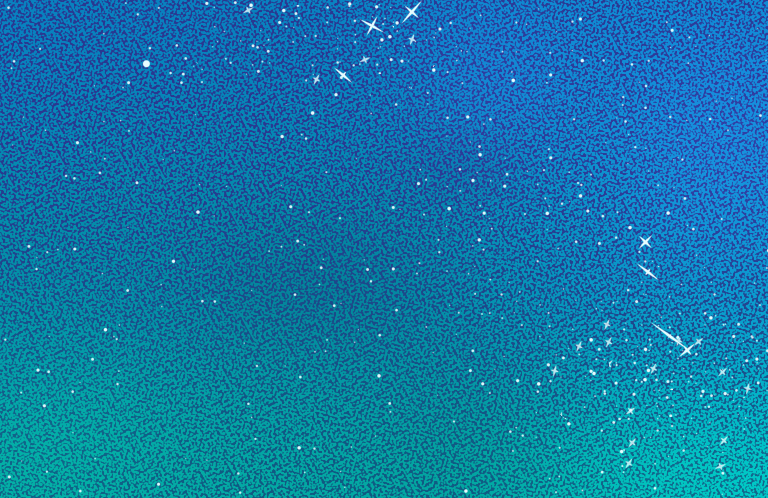
A WebGL 1 fragment shader for this background:

```glsl
precision highp float;
// A teal to blue night sky covered by a fine labyrinth grain, with drifts of stars.
// Thresholded gradient noise mixes a light and a dark gradient; hashed grids
// scatter round stars and small sparkles, denser inside soft elliptical clusters.

uniform vec2 u_resolution;

#define GRAIN_SCALE 182.0
#define GRAIN_SOFTNESS 0.20
#define GRAIN_BIAS -0.06
#define CLOUD_SCALE 3.2
#define STAR_BASE 0.035
#define STAR_RADIUS 0.0036
#define SPARKLE_GRID 21.0
#define SPARKLE_CHANCE 0.34
#define STAR_COLOR vec3(0.90, 0.99, 1.0)

vec2 hash2(vec2 p) {
  vec3 q = fract(p.xyx * vec3(0.1031, 0.1030, 0.0973));
  q += dot(q, q.yzx + 33.33);
  return fract((q.xx + q.yz) * q.zy);
}

vec2 gradientAt(vec2 cell) {
  float angle = 6.28319 * hash2(cell + 71.0).x;
  return vec2(cos(angle), sin(angle));
}

float gradientNoise(vec2 p) {
  vec2 i = floor(p), f = fract(p);
  vec2 u = f * f * f * (f * (f * 6.0 - 15.0) + 10.0);
  vec2 e = vec2(1.0, 0.0);
  float low = mix(dot(gradientAt(i), f), dot(gradientAt(i + e), f - e), u.x);
  float high = mix(dot(gradientAt(i + e.yx), f - e.yx),
                   dot(gradientAt(i + 1.0), f - 1.0), u.x);
  return mix(low, high, u.y);
}

// Soft elliptical spot
float blob(vec2 p, vec2 center, vec2 radius) {
  vec2 d = (p - center) / radius;
  return exp(-dot(d, d));
}

mat2 rotation(float a) {
  return mat2(cos(a), -sin(a), sin(a), cos(a));
}

float disc(vec2 d, float radius, float aa) {
  return 1.0 - smoothstep(radius - aa, radius + aa, length(d));
}

// Tapered streak along x
float ray(vec2 d, float len, float aa) {
  float taper = max(1.0 - abs(d.x) / len, 0.0);
  float width = 0.0030 * taper;
  return (1.0 - smoothstep(width - aa, width + aa, abs(d.y))) * smoothstep(0.0, 0.4, taper);
}

// Crossed streaks; arm scales the shorter one
float sparkle(vec2 d, float size, float angle, float arm, float aa) {
  d = rotation(angle) * d;
  return max(ray(d, size, aa), ray(d.yx, size * arm, aa));
}

// One star at most per grid cell
float starLayer(vec2 p, float grid, float chance, float aa) {
  vec2 cell = floor(p * grid);
  vec2 center = (cell + 0.2 + 0.6 * hash2(cell + grid)) / grid;
  vec2 r = hash2(cell + 3.7 * grid);
  float radius = STAR_RADIUS * mix(0.3, 1.0, r.y * r.y);
  return disc(p - center, radius, aa) * step(r.x, chance) * mix(0.6, 1.0, r.y);
}

void main() {
  vec2 p = gl_FragCoord.xy / u_resolution.y;
  float across = p.x * u_resolution.y / u_resolution.x;
  float aa = 0.8 / u_resolution.y;

  // Three light bands, each running from left to right, over a dark gradient
  float cloud = gradientNoise(p * CLOUD_SCALE) + 0.5 * gradientNoise(p * CLOUD_SCALE * 2.1 + 9.0);
  float height = clamp(p.y + 0.03 * cloud, 0.0, 1.0);
  float right = smoothstep(0.40, 0.95, across + 0.2 * (p.y - 0.5));
  vec3 lowSky = mix(vec3(0.01, 0.66, 0.64), vec3(0.0, 0.74, 0.76), right);
  vec3 midSky = mix(vec3(0.01, 0.56, 0.66), vec3(0.03, 0.60, 0.80), right);
  vec3 highSky = mix(vec3(0.03, 0.51, 0.75), vec3(0.05, 0.55, 0.82), right);
  vec3 light = mix(lowSky, midSky, smoothstep(0.0, 0.5, height));
  light = mix(light, highSky, smoothstep(0.45, 1.0, height));
  vec3 dark = mix(vec3(0.06, 0.35, 0.51), vec3(0.16, 0.22, 0.57), smoothstep(0.0, 0.8, height + 0.1 * right));

  // Broad glows and shaded patches
  float blueGlow = blob(p, vec2(1.46, 0.70), vec2(0.24, 0.26)) + 0.7 * blob(p, vec2(0.98, 0.83), vec2(0.18));
  float seaGlow = 0.7 * blob(p, vec2(0.10, 0.12), vec2(0.26, 0.20)) + blob(p, vec2(1.42, 0.03), vec2(0.36, 0.18));
  float shade = blob(p, vec2(0.93, 0.66), vec2(0.13, 0.08)) + blob(p, vec2(0.64, 0.42), vec2(0.26, 0.15))
              + 0.7 * blob(p, vec2(0.96, 0.14), vec2(0.16, 0.18));
  light += blueGlow * vec3(0.05, -0.01, 0.06) + seaGlow * vec3(0.0, 0.05, 0.02) - shade * vec3(0.0, 0.05, 0.05);
  dark += blueGlow * vec3(0.03, 0.03, 0.08) + seaGlow * vec3(0.0, 0.07, 0.04);

  // Labyrinth grain
  float grain = gradientNoise(rotation(0.5) * p * GRAIN_SCALE + 40.0);
  float bias = GRAIN_BIAS + 0.03 * shade - 0.05 * seaGlow - 0.03 * blueGlow;
  float ink = smoothstep(-GRAIN_SOFTNESS, GRAIN_SOFTNESS, grain + bias);
  vec3 color = mix(light, dark, ink);

  // Star clusters
  float topDrift = blob(p, vec2(0.66, 0.93), vec2(0.25, 0.11));
  float lowDrift = blob(p, vec2(1.34, 0.26), vec2(0.23, 0.16));
  float thinDrift = blob(p, vec2(0.95, 0.58), vec2(0.16, 0.18)) + 0.6 * blob(p, vec2(1.32, 0.78), vec2(0.14))
                  + 0.7 * blob(p, vec2(0.16, 0.72), vec2(0.13, 0.08));
  float chance = STAR_BASE + 0.28 * topDrift + 0.36 * lowDrift + 0.13 * thinDrift;
  float stars = disc(p - vec2(0.294, 0.872), 0.007, aa);
  for (int i = 0; i < 4; i++) {
    stars = max(stars, starLayer(p, 18.0 + 9.0 * float(i), chance, aa));
  }

  // Small scattered sparkles
  vec2 cell = floor(p * SPARKLE_GRID);
  vec2 r = hash2(cell + 17.0);
  vec2 center = (cell + 0.3 + 0.4 * hash2(cell + 5.0)) / SPARKLE_GRID;
  float present = step(r.x, SPARKLE_CHANCE * (0.6 * topDrift + lowDrift) - 0.03);
  stars = max(stars, 0.8 * present * sparkle(p - center, 0.014, 0.4 + r.y, 0.7, aa));

  // Large sparkles
  stars = max(stars, sparkle(p - vec2(0.747, 0.948), 0.032, -0.5, 0.8, aa));
  stars = max(stars, sparkle(p - vec2(0.827, 0.976), 0.036, 0.85, 0.6, aa));
  stars = max(stars, sparkle(p - vec2(0.689, 0.849), 0.027, -0.7, 0.4, aa));
  stars = max(stars, sparkle(p - vec2(1.296, 0.514), 0.022, 0.8, 0.9, aa));
  stars = max(stars, sparkle(p - vec2(1.301, 0.454), 0.032, -0.65, 0.3, aa));
  stars = max(stars, sparkle(p - vec2(1.345, 0.325), 0.055, -0.63, 0.1, aa));
  stars = max(stars, sparkle(p - vec2(1.380, 0.297), 0.025, 0.7, 0.6, aa));

  gl_FragColor = vec4(mix(color, STAR_COLOR, clamp(stars, 0.0, 1.0)), 1.0);
}
```
